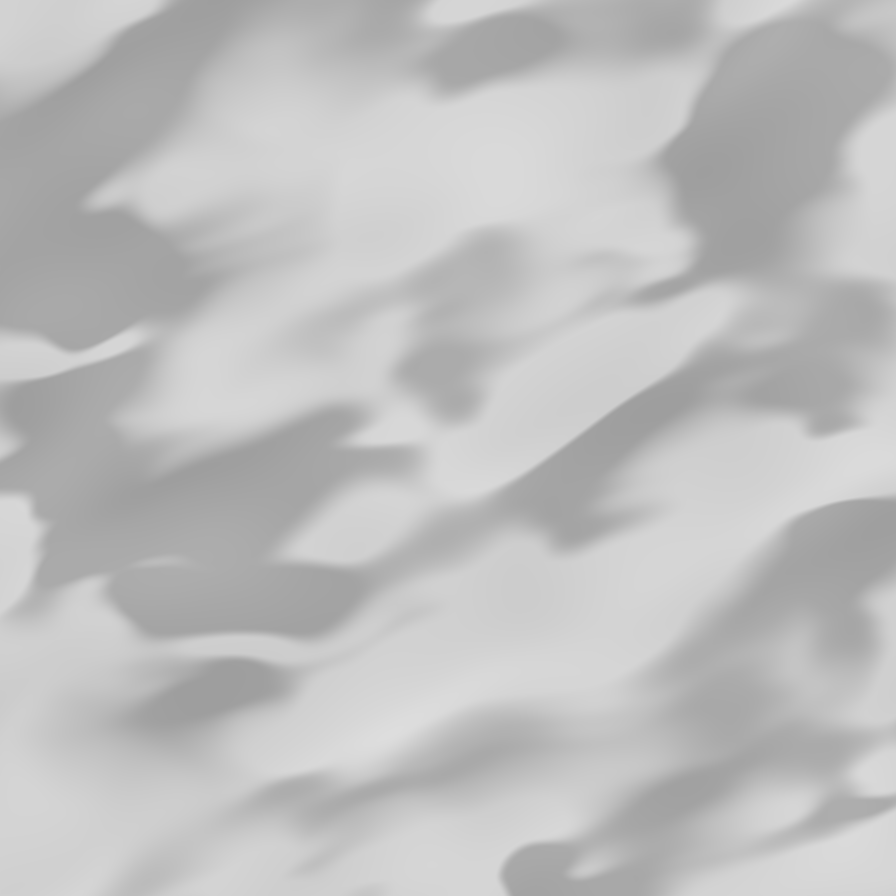
Give the GLSL for this texture, as a WebGL 1 fragment shader.

```glsl
precision highp float;

uniform vec2 u_resolution;

// Tones
const vec3 LIGHT_GREY = vec3(0.825);
const vec3 DARK_GREY = vec3(0.65);
const float MOTTLE = 0.06;

// Broad streaks
const float STREAK_ANGLE = 0.50;
const vec2 STREAK_FREQUENCY = vec2(2.6, 6.8);
const float BEND_FREQUENCY = 3.0;
const float BEND_AMOUNT = 0.06;
const float STEEPENING = 0.5;

// Small blobs, which lie flatter and gather in clusters
const float BLOB_ANGLE = 0.27;
const vec2 BLOB_FREQUENCY = vec2(6.0, 13.0);
const float BLOB_MIN_WEIGHT = 0.2;
const float BLOB_MAX_WEIGHT = 0.75;
const float NOTCH_WEIGHT = 0.3;

// Edge between light and dark
const float THRESHOLD = 0.075;
const float SHARP_EDGE = 0.07;
const float SOFT_EDGE = 0.35;

const float TAU = 6.2831853;

vec2 gradientAt(vec2 cell) {
  vec3 h = fract(cell.xyx * vec3(0.1031, 0.1030, 0.0973));
  h += dot(h, h.yzx + 33.33);
  float angle = TAU * fract((h.x + h.y) * h.z);
  return vec2(cos(angle), sin(angle));
}

float gradientNoise(vec2 p) {
  vec2 cell = floor(p);
  vec2 f = p - cell;
  vec2 blend = f * f * f * (f * (f * 6.0 - 15.0) + 10.0);
  vec2 e = vec2(1.0, 0.0);
  float a = dot(gradientAt(cell), f);
  float b = dot(gradientAt(cell + e.xy), f - e.xy);
  float c = dot(gradientAt(cell + e.yx), f - e.yx);
  float d = dot(gradientAt(cell + e.xx), f - e.xx);
  return mix(mix(a, b, blend.x), mix(c, d, blend.x), blend.y);
}

vec2 rotate(vec2 p, float angle) {
  float c = cos(angle);
  float s = sin(angle);
  return vec2(c * p.x + s * p.y, c * p.y - s * p.x);
}

void main() {
  vec2 uv = gl_FragCoord.xy / min(u_resolution.x, u_resolution.y);

  // Bend the plane so that the streaks wander
  vec2 bend = vec2(gradientNoise(uv * BEND_FREQUENCY + 5.7),
                   gradientNoise(uv * BEND_FREQUENCY + 41.2));
  vec2 bent = uv + BEND_AMOUNT * bend;

  // Push the streaks along their own slope: crisp upper edges, fading lower ones
  vec2 p = rotate(bent, STREAK_ANGLE) * STREAK_FREQUENCY + vec2(31.4, 12.6);
  p.y -= STEEPENING * gradientNoise(p);

  // Blobs and their notches, strong in some places and faint in others
  vec2 q = rotate(bent, BLOB_ANGLE) * BLOB_FREQUENCY + vec2(17.3, 52.8);
  q.y -= STEEPENING * gradientNoise(q);
  float cluster = smoothstep(-0.2, 0.35, gradientNoise(uv * 3.5 + 77.4));
  float blobs = gradientNoise(q) + NOTCH_WEIGHT * gradientNoise(q * 1.9 + 8.1);
  float field = gradientNoise(p) + mix(BLOB_MIN_WEIGHT, BLOB_MAX_WEIGHT, cluster) * blobs;

  // Edge softness varies from place to place
  float softness = smoothstep(-0.3, 0.4, gradientNoise(uv * 4.0 + 63.1));
  float edge = mix(SHARP_EDGE, SOFT_EDGE, softness);
  float shade = smoothstep(THRESHOLD - edge, THRESHOLD + edge, field);

  // Soft mottling inside the flat areas
  float mottle = MOTTLE * gradientNoise(p * vec2(1.9, 1.3) + 90.5);
  gl_FragColor = vec4(mix(LIGHT_GREY, DARK_GREY, shade) + mottle, 1.0);
}
```
